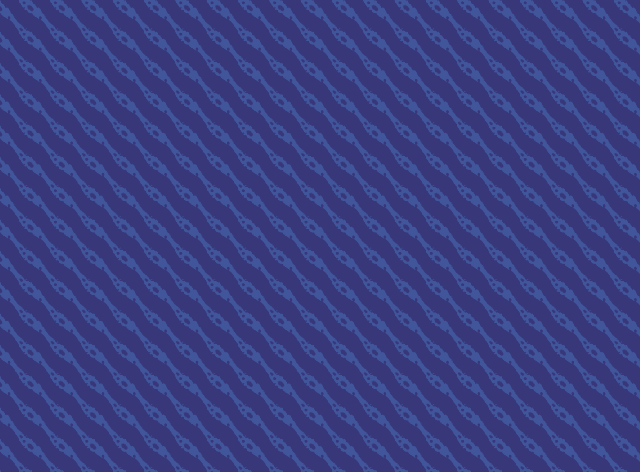
Give the GLSL for this pattern, as a Shadertoy shader.

```glsl
// Diagonal ragged blue ribbons pierced by holes, repeated on a square lattice.

float hash(vec2 p) {
    vec3 q = fract(p.xyx * vec3(0.1031, 0.1030, 0.0973));
    q += dot(q, q.yzx + 33.33);
    return fract((q.x + q.y) * q.z);
}

// Value noise that wraps every `period` cells
float tiledNoise(vec2 p, float period) {
    vec2 cell = floor(p), f = fract(p);
    f = f * f * (3.0 - 2.0 * f);
    vec2 a = mod(cell, period), b = mod(cell + 1.0, period);
    return mix(mix(hash(a), hash(vec2(b.x, a.y)), f.x),
               mix(hash(vec2(a.x, b.y)), hash(b), f.x), f.y);
}

// Signed distance to an ellipse, approximated
float ellipse(vec2 p, vec2 radii) {
    return (length(p / radii) - 1.0) * min(radii.x, radii.y);
}

// Signed distance to the ribbon, in lattice units with y pointing down
float ribbon(vec2 p) {
    // x runs along the ribbon, y across it; neighbours are half a repeat apart
    float across = p.x - p.y;
    float row = round(across);
    float along = 0.5 * (p.x + p.y - row);
    across -= row;

    // Thick and thin stretches, leaning from one side to the other
    float upper = 0.150 + 0.050 * cos(6.28319 * (along - 0.30));
    float lower = 0.172 + 0.075 * cos(6.28319 * (along - 0.13));
    float thick = 0.5 + 0.5 * cos(6.28319 * (along - 0.20));
    float ragged = (tiledNoise(p * 18.0, 18.0) - 0.5) * mix(0.025, 0.085, thick);
    float d = 0.707 * max(across - upper, -across - lower) + ragged;

    // Holes: centre along and across, then radii
    vec4 holes[4] = vec4[4](
        vec4(0.212, -0.050, 0.115, 0.068),
        vec4(0.903, -0.035, 0.058, 0.042),
        vec4(0.020, -0.090, 0.046, 0.040),
        vec4(0.522, -0.050, 0.050, 0.044));
    for (int i = 0; i < 4; i++) {
        float offset = along - holes[i].x;
        offset -= round(offset);
        vec2 q = vec2(offset * 1.414, (across - holes[i].y) * 0.707);
        d = max(d, -ellipse(q, holes[i].zw) + 0.4 * ragged);
    }
    return d;
}

void mainImage(out vec4 fragColor, in vec2 fragCoord) {
    // Fifteen repeats down, measured from the upper left corner
    float scale = 15.07 / iResolution.y;
    vec2 p = vec2(fragCoord.x, iResolution.y - fragCoord.y) * scale;
    float d = ribbon(p - vec2(0.79, 0.02));

    float cover = 1.0 - smoothstep(-0.6 * scale, 0.6 * scale, d);
    vec3 ground = vec3(0.22, 0.215, 0.48);
    vec3 ribbonBlue = vec3(0.25, 0.335, 0.605);
    fragColor = vec4(mix(ground, ribbonBlue, cover), 1.0);
}
```
